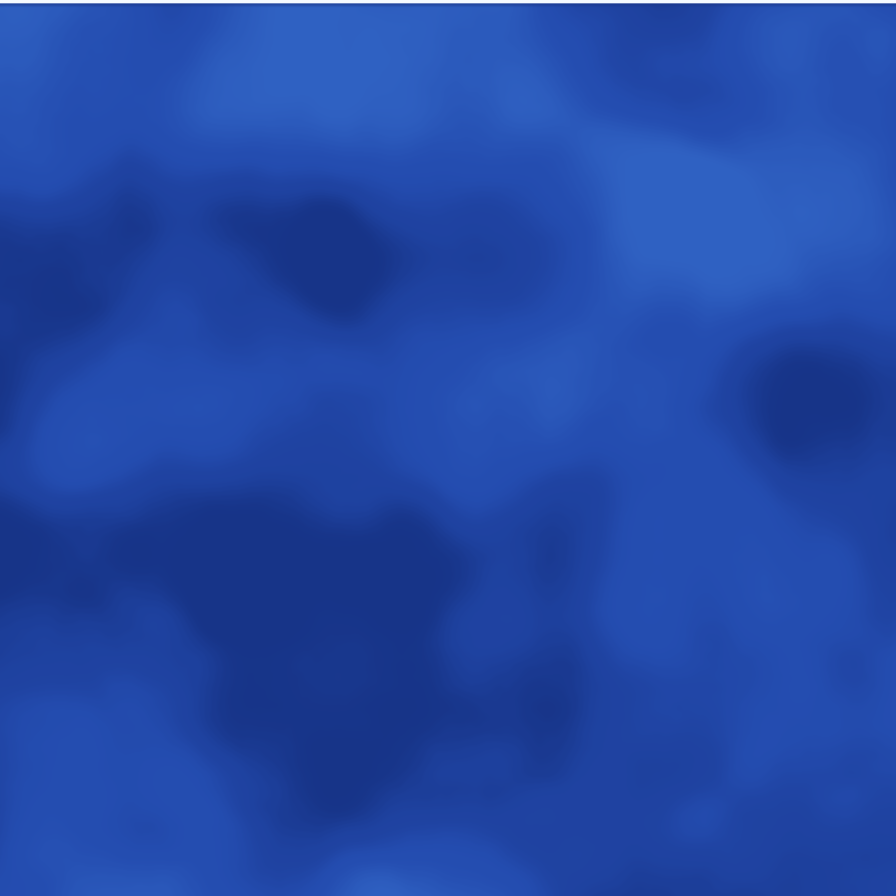
Give the GLSL for this texture, as a Shadertoy shader.

```glsl
// Soft, cloudy blue field: broad blurred patches of light and dark.
// Warped value noise is spread over a four-tone blue ramp, with very faint
// ragged tone steps and a thin pale strip along the top edge.

#define PATCHES 5.0       // broad patches across the canvas
#define WARP 0.035        // bending of the patches
#define SPREAD 0.14       // standard deviation of the summed noise
#define TONE_STEP 0.16    // height of one faint tone step
#define RAGGED 0.10       // roughness of the step borders
#define STRIP 0.004       // height of the pale top strip

const vec3 DEEP  = vec3(0.09, 0.205, 0.535);
const vec3 DARK  = vec3(0.12, 0.26, 0.63);
const vec3 MID   = vec3(0.14, 0.30, 0.69);
const vec3 LIGHT = vec3(0.185, 0.38, 0.76);

float hash(vec2 cell) {
    uvec2 q = uvec2(ivec2(cell) + 4096) * uvec2(1597334673u, 3812015801u);
    uint h = (q.x ^ q.y) * 1597334673u;
    h = (h ^ (h >> 16)) * 2246822519u;
    return float((h ^ (h >> 13)) >> 8) / 16777216.0;
}

float noise(vec2 p) {
    vec2 cell = floor(p);
    vec2 f = fract(p);
    f = f * f * f * (f * (f * 6.0 - 15.0) + 10.0);
    float low = mix(hash(cell), hash(cell + vec2(1, 0)), f.x);
    float high = mix(hash(cell + vec2(0, 1)), hash(cell + vec2(1, 1)), f.x);
    return mix(low, high, f.y);
}

// Broad patches with weaker detail, measured in standard deviations
float clouds(vec2 p) {
    vec2 bend = vec2(noise(p * 4.0 + 31.0), noise(p * 4.0 + 67.0)) - 0.5;
    p += 2.0 * WARP * bend;
    mat2 turn = mat2(0.8, 0.6, -0.6, 0.8);
    float sum = 0.65 * noise(p * PATCHES + 11.3);
    sum += 0.27 * noise(turn * p * PATCHES * 1.7 + 43.0);
    sum += 0.08 * noise(p * PATCHES * 3.6 + 89.0);
    return (sum - 0.5) / SPREAD;
}

// Partly flattens the tone into steps with soft, ragged borders
float softSteps(float tone, vec2 p) {
    float rough = noise(p * 42.0) + 0.5 * noise(p * 90.0) - 0.75;
    float level = (tone + RAGGED * rough) / TONE_STEP;
    float stepped = floor(level) + smoothstep(0.2, 0.8, fract(level));
    return mix(tone, stepped * TONE_STEP, 0.7);
}

vec3 blueRamp(float tone) {
    vec3 color = mix(DEEP, DARK, smoothstep(-2.3, -0.95, tone));
    color = mix(color, MID, smoothstep(-0.95, 0.15, tone));
    return mix(color, LIGHT, smoothstep(0.15, 2.0, tone));
}

void mainImage(out vec4 fragColor, in vec2 fragCoord) {
    vec2 p = fragCoord / iResolution.y;
    float pixel = 1.0 / iResolution.y;
    vec3 color = blueRamp(softSteps(clouds(p), p));

    // Pale strip with a thin dark line beneath it
    float fromTop = 1.0 - p.y;
    float shade = 1.0 - smoothstep(STRIP, 2.0 * STRIP + pixel, fromTop);
    color = mix(color, DEEP, 0.6 * shade);
    float strip = 1.0 - smoothstep(STRIP - pixel, STRIP + 0.5 * pixel, fromTop);
    color = mix(color, vec3(0.96, 0.98, 1.0), strip);

    fragColor = vec4(color, 1.0);
}
```
